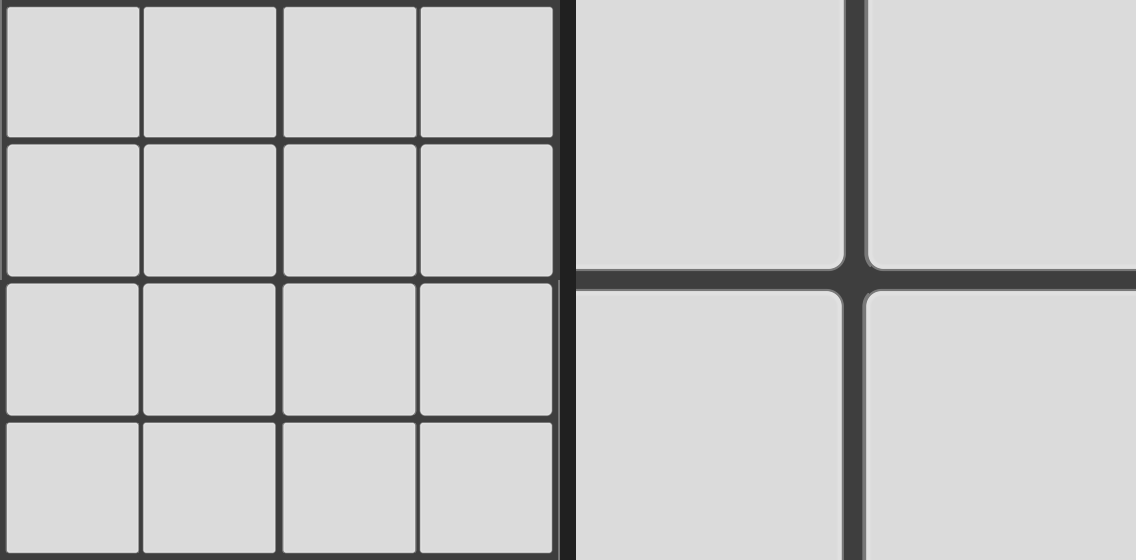
Left: the whole. Right: its middle third, enlarged.
Write a Shadertoy shader that draws this pattern.

```glsl
// Four by four pale rounded tiles with soft grey rims in dark, slightly uneven grout.

float roundedBox(vec2 p, vec2 halfSize, float radius) {
    vec2 d = abs(p) - halfSize + radius;
    return length(max(d, 0.0)) + min(max(d.x, d.y), 0.0) - radius;
}

void mainImage(out vec4 fragColor, in vec2 fragCoord) {
    vec2 uv = fragCoord / iResolution.xy;
    float aa = 0.6 / min(iResolution.x, iResolution.y);
    float upper = step(0.5, uv.y);

    // The lower half sits slightly to the left
    vec2 p = uv - 0.5;
    p.x += 0.0012 * (1.0 - upper);

    // Mirrored quadrants: inner and outer tiles differ in spacing and size
    vec2 quadrant = abs(p);
    vec2 outer = step(vec2(0.2475, 0.2488), quadrant);
    vec2 center = mix(vec2(0.1250, 0.1242), vec2(0.3691, 0.3711), outer);
    vec2 halfSize = mix(vec2(0.1181, 0.1180), vec2(0.1178, 0.1163), outer);
    vec2 local = quadrant - center;
    float radius = mix(0.0095, 0.0055, outer.y);
    float d = roundedBox(local, halfSize, radius);

    // Alternate columns carry a wider rim on their vertical sides
    float evenColumn = 1.0 - mod(floor((p.x + 0.5) * 4.0), 2.0);
    float onSide = step(abs(local.y) - halfSize.y, abs(local.x) - halfSize.x);
    float rimWidth = 0.0009 + 0.0010 * evenColumn * onSide;

    // Grout, rim and tile face
    vec3 color = vec3(0.245);
    color = mix(color, vec3(0.47), 1.0 - smoothstep(-aa, aa, d - rimWidth));
    float face = 0.858 + 0.025 * smoothstep(-0.0040, -0.0020, d);
    color = mix(color, vec3(face), 1.0 - smoothstep(-aa, aa, d + 0.0004));

    // Neighbouring rim showing at the upper left and lower right borders
    float border = mix(1.0 - uv.x, uv.x, upper);
    color = mix(color, vec3(0.48), 1.0 - smoothstep(-aa, aa, border - 0.0033));

    fragColor = vec4(color, 1.0);
}
```
